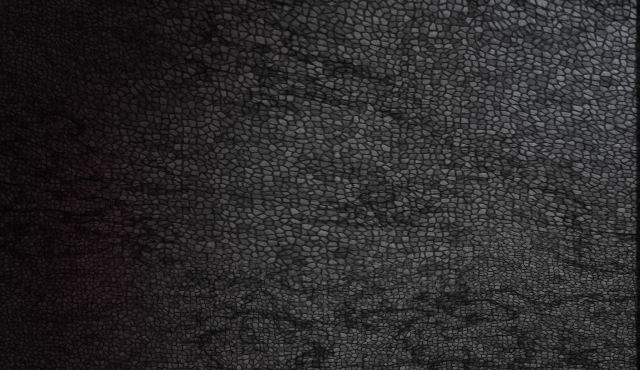
Write a WebGL 1 fragment shader that draws this texture.

```glsl
precision highp float;

uniform vec2 u_resolution;

const vec3 SHADOW = vec3(0.073, 0.058, 0.064);
const vec3 LIT = vec3(0.258, 0.256, 0.260);
const vec3 COOL_TINT = vec3(0.97, 1.01, 1.05);
const vec3 RED_GLOW = vec3(0.022, -0.004, 0.0);
const float COARSE_GRAINS = 54.0;
const float FINE_GRAINS = 86.0;
const float GRAIN_STRETCH = 0.82;
const float GROOVE_WIDTH = 0.45;
const float CREASE_DEPTH = 0.55;
const float SPECK_AMOUNT = 0.22;
const float FLOW_SLOPE = 0.26;

float hash(vec2 p) {
  return fract(sin(dot(p, vec2(127.1, 311.7))) * 43758.5453);
}

vec2 hash2(vec2 p) {
  return vec2(hash(p), hash(p + 57.3));
}

float noise(vec2 p) {
  vec2 i = floor(p);
  vec2 f = fract(p);
  f = f * f * (3.0 - 2.0 * f);
  float low = mix(hash(i), hash(i + vec2(1.0, 0.0)), f.x);
  float high = mix(hash(i + vec2(0.0, 1.0)), hash(i + 1.0), f.x);
  return mix(low, high, f.y);
}

float fbm(vec2 p) {
  float sum = 0.0;
  float gain = 0.5;
  for (int i = 0; i < 4; i++) {
    sum += gain * noise(p);
    p = mat2(0.8, 0.6, -0.6, 0.8) * p * 2.03 + 11.7;
    gain *= 0.5;
  }
  return sum / 0.9375;
}

// Pebbles: cells parted by soft grooves, each with its own brightness
float pebbles(vec2 p) {
  vec2 cell = floor(p);
  vec2 f = fract(p);
  float nearest = 8.0;
  float second = 8.0;
  vec2 id = cell;
  vec2 toCenter = vec2(0.0);
  for (int y = -1; y <= 1; y++) {
    for (int x = -1; x <= 1; x++) {
      vec2 offset = vec2(float(x), float(y));
      vec2 d = offset + 0.1 + 0.8 * hash2(cell + offset) - f;
      float len = length(d);
      if (len < nearest) {
        second = nearest;
        nearest = len;
        id = cell + offset;
        toCenter = d;
      } else {
        second = min(second, len);
      }
    }
  }
  float body = smoothstep(0.0, GROOVE_WIDTH, second - nearest);
  float glint = 1.0 - 0.35 * toCenter.y;
  return body * glint * mix(0.55, 1.45, hash(id + 3.1));
}

// Thin dark lines along the middle level of a noise field
float crease(vec2 p, float width) {
  float ridge = abs(fbm(p) - 0.5);
  return 1.0 - smoothstep(0.0, width, ridge);
}

void main() {
  vec2 uv = gl_FragCoord.xy / u_resolution;
  vec2 p = gl_FragCoord.xy / u_resolution.y;

  // Skin flow: creases sink to the right in the upper part
  vec2 q = p;
  q.y += FLOW_SLOPE * p.x * smoothstep(-0.1, 1.0, p.y);
  q += 0.05 * (vec2(noise(p * 3.0), noise(p * 3.0 + 31.0)) - 0.5);
  q += 0.010 * (vec2(noise(p * 19.0), noise(p * 19.0 + 47.0)) - 0.5);

  // Grain, larger in the middle band
  vec2 stretch = vec2(GRAIN_STRETCH, 1.0);
  float band = smoothstep(0.12, 0.55, uv.y) * smoothstep(0.05, 0.35, uv.x);
  float coarseness = smoothstep(0.25, 0.75, 0.65 * band + 0.5 * noise(q * 5.0));
  float coarse = pebbles(q * stretch * COARSE_GRAINS);
  float fine = pebbles(q * stretch * FINE_GRAINS + 19.0);
  float grain = mix(mix(fine, coarse, 0.25), mix(coarse, fine, 0.2), coarseness);

  // Creases in patches
  float patches = smoothstep(0.25, 0.7, noise(q * vec2(3.0, 5.0) + 8.0));
  float lines = crease(q * vec2(6.0, 17.0), 0.06) * mix(0.4, 1.0, patches);
  lines = max(lines, 0.75 * crease(q * vec2(13.0, 27.0) + 5.0, 0.07) * patches);

  float speck = noise(p * 150.0) - 0.5;
  float relief = 0.46 + 0.92 * grain + SPECK_AMOUNT * speck;
  relief *= 1.0 - CREASE_DEPTH * lines;
  relief *= 0.88 + 0.24 * fbm(p * 4.0 + 2.0);

  // Light from the right, with shade at the top left and along the bottom
  float across = uv.x - 0.13 * smoothstep(0.5, 1.0, uv.y) * (1.0 - uv.x);
  float light = smoothstep(0.03, 0.56, across);
  light *= 1.0 - 0.18 * smoothstep(0.35, 0.0, uv.y);
  light *= 1.0 - 0.22 * smoothstep(0.6, 1.0, uv.y) * smoothstep(0.9, 0.5, uv.x);
  vec3 color = mix(SHADOW, LIT, light);
  float upperRight = smoothstep(0.6, 1.0, uv.x) * smoothstep(0.3, 1.0, uv.y);
  color *= mix(vec3(1.0), COOL_TINT * 1.12, upperRight);
  vec2 glow = (uv - vec2(0.15, 0.36)) / vec2(0.09, 0.32);
  color += RED_GLOW * exp(-dot(glow, glow));

  color *= relief;
  color *= 1.0 - 0.75 * smoothstep(0.991, 0.997, uv.x);
  gl_FragColor = vec4(clamp(color, 0.0, 1.0), 1.0);
}
```
